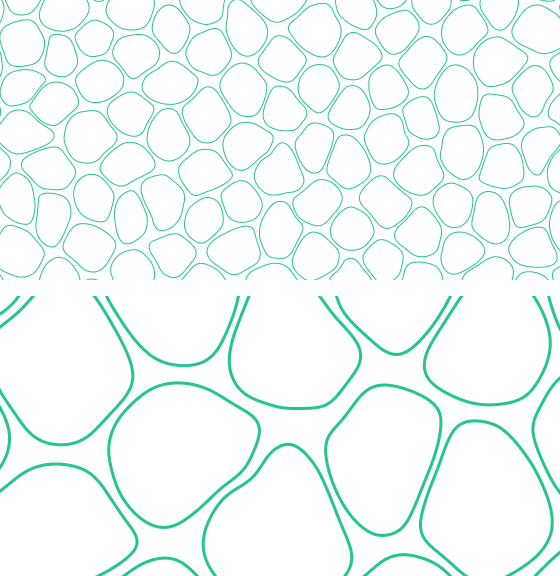
Top, the full canvas; bottom, a detail of the centre.
Reproduce this pattern procedurally as a Shadertoy shader.

```glsl
const vec2 PITCH = vec2(0.132, 0.198);
const vec3 PAPER = vec3(1.0);
const vec3 GREEN = vec3(0.15, 0.765, 0.575);

vec2 hash22(vec2 p) {
    vec3 q = fract(p.xyx * vec3(0.1031, 0.1030, 0.0973));
    q += dot(q, q.yzx + 33.33);
    return fract((q.xx + q.yz) * q.zy);
}

// Smooth two-channel value noise, centred on zero
vec2 noise2(vec2 p) {
    vec2 i = floor(p), f = fract(p);
    f = f * f * f * (f * (f * 6.0 - 15.0) + 10.0);
    vec2 low = mix(hash22(i), hash22(i + vec2(1, 0)), f.x);
    vec2 high = mix(hash22(i + vec2(0, 1)), hash22(i + vec2(1, 1)), f.x);
    return mix(low, high, f.y) - 0.5;
}

// Jittered seed on a lattice whose odd columns are raised by half a step
vec2 seedPoint(vec2 id) {
    vec2 jitter = (hash22(id + 57.0) - 0.5) * vec2(0.44, 0.4);
    return (id + vec2(0.5, 0.5 + 0.5 * mod(id.x, 2.0)) + jitter) * PITCH;
}

// Rounded distance to the borders of the enclosing Voronoi cell
float cellField(vec2 p) {
    // Broad drift of the columns, then finer dents in the outlines
    p += 0.05 * noise2(p * 2.3 + 20.0) + 0.024 * noise2(p * 12.0 + 40.0);

    vec2 base = floor(p / PITCH), nearestId = base, toNearest = vec2(9.0);
    for (int y = -2; y <= 2; y++)
    for (int x = -2; x <= 2; x++) {
        vec2 id = base + vec2(x, y);
        vec2 toSeed = seedPoint(id) - p;
        if (dot(toSeed, toSeed) < dot(toNearest, toNearest)) {
            toNearest = toSeed;
            nearestId = id;
        }
    }

    // Exponential smooth minimum over the bisectors
    float rounding = 0.017, sum = 0.0;
    for (int y = -2; y <= 2; y++)
    for (int x = -2; x <= 2; x++) {
        if (x == 0 && y == 0) continue;
        vec2 toSeed = seedPoint(nearestId + vec2(x, y)) - p;
        float border = dot(0.5 * (toSeed + toNearest), normalize(toSeed - toNearest));
        sum += exp(-border / rounding);
    }
    return -rounding * log(sum);
}

void mainImage(out vec4 fragColor, in vec2 fragCoord) {
    float pixel = 1.0 / iResolution.y;
    vec2 p = fragCoord * pixel;

    // Divide by the slope so that the stroke keeps an even width
    vec2 e = vec2(0.001, 0.0);
    float field = cellField(p);
    vec2 slope = vec2(cellField(p + e.xy), cellField(p + e.yx)) - field;
    float outline = abs(field - 0.004) / max(length(slope) / e.x, 0.2);

    float ink = clamp(0.5 + (0.0018 - outline) / pixel, 0.0, 1.0);
    fragColor = vec4(mix(PAPER, GREEN, ink), 1.0);
}
```
